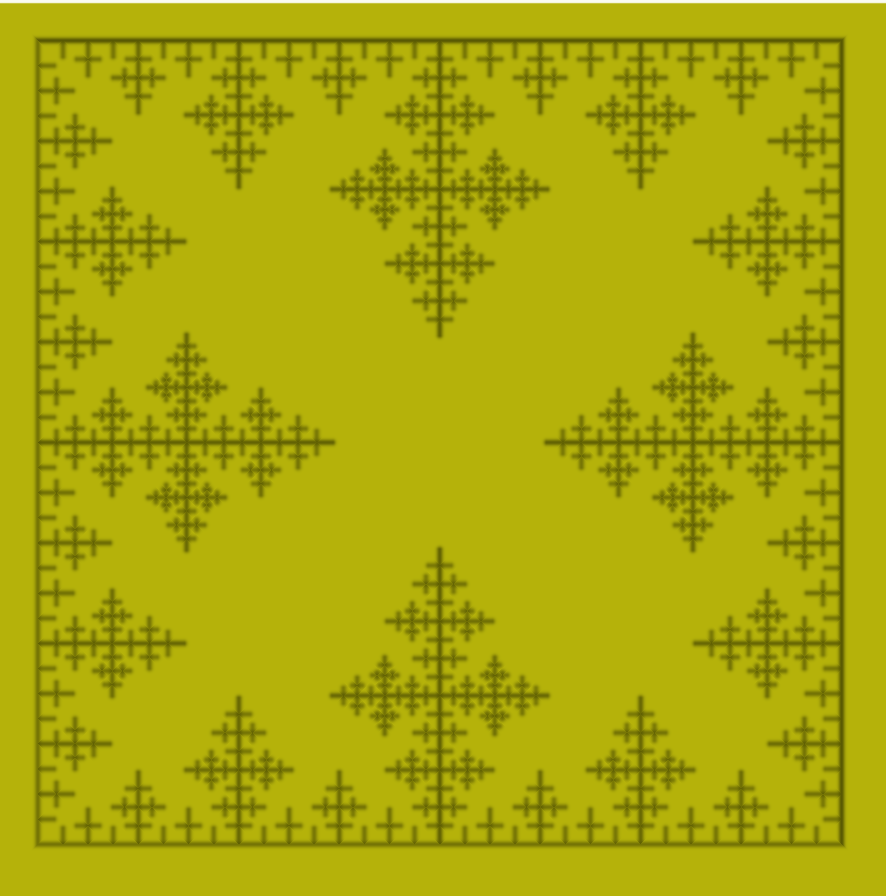
A WebGL 2 fragment shader for this pattern:

```glsl
#version 300 es
precision highp float;

uniform vec2 u_resolution;
out vec4 fragColor;

// Layout, in units of canvas height
const vec2 CENTER = vec2(0.4908, 0.5062);
const float SIDE = 0.897;
const float LINE_WIDTH = 0.0035;
const float TIP_FADE = 0.003;
const float TOP_STRIP = 0.0035;

// Fractal: each segment grows a spike at its midpoint
const int LEVELS = 5;
const float SPIKE = 0.370;

// Shorter spikes are paler; the left and bottom borders are softer
const float FADE_POWER = 0.11;
const float SOFT_BORDER = 0.7;

const vec3 GROUND = vec3(0.71, 0.70, 0.04);
const vec3 INK = vec3(0.35, 0.35, 0.01);
const vec3 STRIP = vec3(0.98, 0.98, 0.94);

float bell(float x) {
    return exp(-x * x);
}

// Darkness of a unit segment on the x axis, drawn at the given scale
float segmentInk(vec2 s, float scale, float width) {
    float tip = max(1.0 - TIP_FADE / (scale * SIDE), 0.5);
    float d = length(vec2(s.x - clamp(s.x, 0.0, tip), s.y));
    return bell(d * scale * SIDE / width) * pow(scale, FADE_POWER);
}

// Fold into the midpoint spike or a half segment, layering each spike's ink
float spikeInk(vec2 s, float width) {
    float scale = 1.0;
    float clear = 1.0;
    for (int i = 0; i < LEVELS; i++) {
        float offset = abs(s.x - 0.5);
        bool onSpike = s.y > offset;
        float ratio = onSpike ? SPIKE : 0.5;
        s = (onSpike ? vec2(s.y, offset) : vec2(offset, s.y)) / ratio;
        scale *= ratio;
        if (onSpike) clear *= 1.0 - segmentInk(s, scale, width);
    }
    return 1.0 - clear;
}

// Square whose four sides grow spikes inward
float squareInk(vec2 p, float width) {
    vec2 a = abs(p);
    float depth = 0.5 - max(a.x, a.y);
    float side = a.x > a.y ? p.x : p.y;
    float border = bell(depth * SIDE / width) * (side < 0.0 ? SOFT_BORDER : 1.0);
    border *= step(max(a.x, a.y), 0.5 + 3.0 * width);
    float spikes = spikeInk(vec2(0.5 + min(a.x, a.y), depth), width);
    return 1.0 - (1.0 - border) * (1.0 - spikes);
}

void main() {
    vec2 uv = gl_FragCoord.xy / u_resolution.y;
    float pixel = 1.0 / u_resolution.y;
    float width = max(LINE_WIDTH, pixel);

    // Soft dark lines
    vec3 color = mix(GROUND, INK, squareInk((uv - CENTER) / SIDE, width));

    // Pale strip along the top
    float strip = smoothstep(-pixel, pixel, uv.y - (1.0 - TOP_STRIP));
    color = mix(color, STRIP, strip);

    fragColor = vec4(color, 1.0);
}
```
